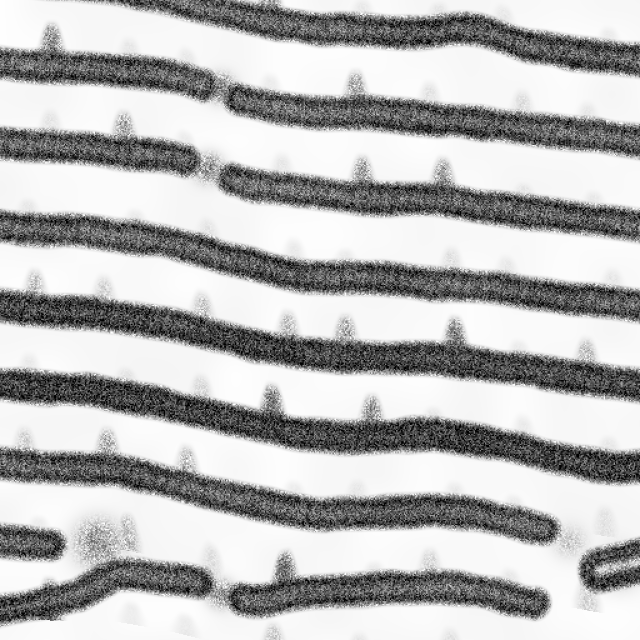
Reproduce this pattern procedurally as a three.js fragment shader.

```glsl
// Grainy dark wavy bands sloping across white, with gaps, a fork, a loop and faint spurs.
varying vec2 vUv;

float hash(vec2 p) {
  return fract(sin(dot(p, vec2(12.99, 78.23))) * 4375.85);
}

float noise(vec2 p) {
  vec2 i = floor(p), f = fract(p);
  f = f * f * (3.0 - 2.0 * f);
  return mix(mix(hash(i), hash(i + vec2(1, 0)), f.x),
             mix(hash(i + vec2(0, 1)), hash(i + vec2(1, 1)), f.x), f.y);
}

float bump(float x, float centre, float width) {
  float t = (x - centre) / width;
  return exp(-t * t);
}

float smudge(vec2 p, vec2 centre, float radius) {
  return bump(length(p - centre), 0.0, radius);
}

// Height of a row's centre line, measured downwards
float rowCurve(float row, float x) {
  float y = -0.26 + 1.005 * row + 0.07 * sin(0.45 * row) + 0.126 * x;
  y += 0.12 * bump(x, 3.8, 1.2) - 0.08 * bump(x, 1.4, 0.8);
  y -= 0.16 * smoothstep(3.0, 7.0, row) * bump(x, 5.6, 1.0);
  y -= 0.12 * bump(row, 1.8, 1.5) * bump(x, 2.2, 0.45);
  y -= 0.12 * bump(row, 0.0, 0.5) * bump(x, 5.85, 0.5);
  y += 0.08 * bump(row, 5.0, 0.7) * bump(x, 7.6, 0.5);
  y += 0.25 * bump(row, 7.0, 0.4) * bump(x, 3.1, 0.5);
  return y + 0.05 * (noise(vec2(x * 1.3, row * 7.0)) - 0.5);
}

// Distance to the part of a row between two ends
float strip(vec2 p, float row, float start, float end) {
  float x = clamp(p.x, start, end);
  return length(p - vec2(x, rowCurve(row, x)));
}

float segment(vec2 p, vec2 a, vec2 b) {
  vec2 ab = b - a;
  return length(p - a - ab * clamp(dot(p - a, ab) / dot(ab, ab), 0.0, 1.0));
}

// Soft tapering spurs on the upper edge of a row
float spur(vec2 p, float row) {
  float cell = floor(p.x);
  float h = hash(vec2(cell, row + 3.0));
  float centre = cell + 0.3 + 0.4 * hash(vec2(row, cell + 9.0));
  float t = (rowCurve(row, p.x) - 0.16 - p.y) / (0.22 + 0.22 * h);
  float width = mix(0.24, 0.1, clamp(t, 0.0, 1.0));
  float mask = smoothstep(1.05, 0.5, t) * step(-0.3, t);
  return mask * smoothstep(width, 0.02, abs(p.x - centre)) * (0.06 + 0.5 * pow(h, 6.0));
}

void main() {
  // Eight units across, one row per unit, y pointing down
  vec2 p = 8.0 * vec2(vUv.x, 1.0 - vUv.y);

  // Rows, two of them broken by a gap
  float d = 9.0;
  float shade = 0.0;
  for (float row = -1.0; row < 9.0; row++) {
    shade = max(shade, spur(p, row));
    if (row < 6.0) {
      vec2 gap = vec2(4.0, 0.0);
      if (row == 1.0) gap = vec2(2.76, 0.24);
      if (row == 2.0) gap = vec2(2.61, 0.31);
      d = min(d, strip(p, row, -1.0, gap.x - gap.y));
      d = min(d, strip(p, row, gap.x + gap.y, 9.0));
    }
  }

  // Rows that end early, and the fork
  d = min(d, strip(p, 6.0, -1.0, 6.8));
  d = min(d, strip(p, 7.0, -1.0, 0.62));
  d = min(d, strip(p, 7.0, 3.05, 6.67));
  d = min(d, segment(p, vec2(1.45, 7.17), vec2(2.48, 7.28)));
  d = min(d, segment(p, vec2(1.0, 7.44), vec2(1.45, 7.17)) + 0.01);
  d = min(d, segment(p, vec2(-0.3, 7.7), vec2(1.0, 7.44)) + 0.02);

  // Open loop at the right edge
  float loopAxis = segment(p, vec2(7.5, 7.13), vec2(8.4, 6.93));
  d = min(d, abs(loopAxis - 0.16) + 0.09);
  d += 0.04 * (noise(p * 3.5) - 0.5);

  // Band tone: paler core, darker rim, deepest in the lower middle rows
  float depth = bump(p.y - 0.126 * p.x + 0.2, 4.6, 0.95);
  float core = mix(0.43, 0.23, smoothstep(0.01, 0.14, d));
  core += 0.1 * (noise(p * vec2(1.2, 3.0)) - 0.5);
  core = mix(core, 0.17, 0.7 * depth);
  float band = 1.0 - smoothstep(0.12, 0.255, d);

  // Grey haze in the gaps
  float haze = 0.45 * smudge(p, vec2(2.76, 1.1), 0.16);
  haze = max(haze, 0.4 * smudge(p, vec2(2.61, 2.1), 0.17));
  haze = max(haze, 0.38 * smudge(p, vec2(1.22, 6.78), 0.28));
  haze = max(haze, 0.4 * smudge(p, vec2(2.76, 7.42), 0.16));
  haze = max(haze, 0.16 * smudge(p, vec2(7.12, 6.78), 0.2));
  haze = max(haze, 0.22 * smudge(p, vec2(7.75, 7.1), 0.25));
  shade = max(shade, haze) + 0.035 * noise(p * 1.7);
  float tone = mix(0.995 - shade, core, band);

  // Fine grain, only where the tone is dark
  vec2 g = vUv * 512.0 - 0.5;
  float grain = noise(g) + noise(g + vec2(631.0, 277.0)) - 1.0;
  tone += 0.4 * grain * smoothstep(0.04, 0.3, 1.0 - tone);
  gl_FragColor = vec4(vec3(clamp(tone, 0.0, 1.0)), 1.0);
}
```
